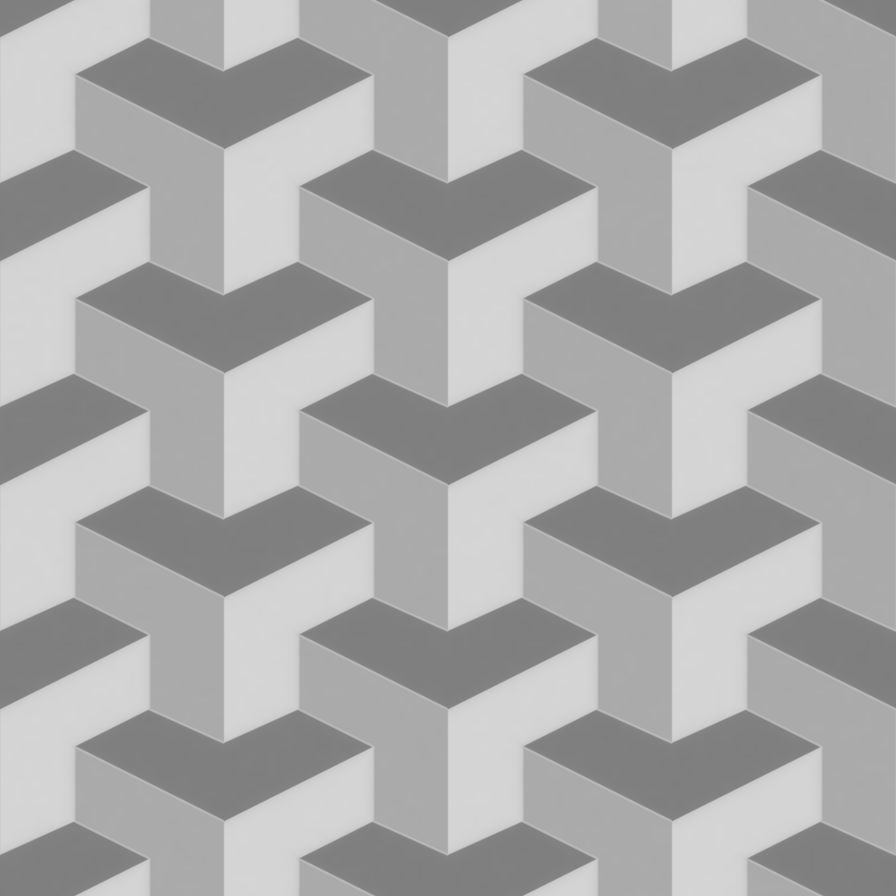
Reproduce this pattern procedurally as a Shadertoy shader.

```glsl
// Interlocking three-armed blocks in grey, staggered like an isometric weave.

const vec2  REPEATS     = vec2(2.0, 4.0);  // whole blocks across and down
const float PERIOD      = 6.0;             // lattice units per repeat
const vec2  ANCHOR      = vec2(3.0, 2.0);  // first notch, from the top left
const float NOTCH_LIFT  = 0.1;             // how far the notch sits above its plane
const float SLOPE_COS   = 0.894;           // cosine of the slanted edges
const float TOP_TONE    = 0.498;
const float LEFT_TONE   = 0.667;
const float RIGHT_TONE  = 0.832;
const float LINE_TONE   = 0.78;
const float LINE_ALPHA  = 0.7;
const float LINE_HALF   = 0.0011;          // half width, in canvas heights
const float EDGE_SOFT   = 0.0011;
const float SHADE_REACH = 0.005;           // falloff of the shading along edges
const float TOP_GLOW    = 0.02;
const float RIGHT_SHADE = 0.05;
const float GRAIN_CELLS = 96.0;
const float GRAIN_DEPTH = 0.006;

float hash(vec2 cell) {
    cell = mod(cell, GRAIN_CELLS);
    return fract(sin(dot(cell, vec2(127.1, 311.7))) * 43758.5453);
}

// Value noise that wraps at the canvas border
float grain(vec2 p) {
    vec2 i = floor(p), f = fract(p);
    f = f * f * (3.0 - 2.0 * f);
    float low  = mix(hash(i), hash(i + vec2(1, 0)), f.x);
    float high = mix(hash(i + vec2(0, 1)), hash(i + vec2(1, 1)), f.x);
    return mix(low, high, f.y);
}

// Signed distances in canvas units: x = top chevron, y = both side faces.
// q is relative to the notch, in lattice units with y pointing down.
vec2 blockDistances(vec2 q) {
    vec2 unit = 1.0 / (REPEATS * PERIOD);
    float slant = unit.y * SLOPE_COS;
    float a = abs(q.x);
    float notch = mix(-NOTCH_LIFT, -1.0, a);
    float back  = max(notch, a - 2.0);
    float ridge = 2.0 - a;
    float chevron = max(back - q.y, q.y - ridge) * slant;
    float arm = max((a - 2.0) * unit.x, (q.y - 4.0 + a) * slant);
    float leg = max((a - 1.0) * unit.x, (q.y - PERIOD - notch) * slant);
    float sides = max((ridge - q.y) * slant, min(arm, leg));
    return vec2(chevron, sides);
}

void mainImage(out vec4 fragColor, in vec2 fragCoord) {
    vec2 uv = fragCoord / iResolution.xy;
    float pixel = 1.0 / iResolution.y;
    float soft = max(EDGE_SOFT, 0.7 * pixel);
    vec2 p = vec2(uv.x, 1.0 - uv.y) * REPEATS * PERIOD - ANCHOR;

    float tone = 0.0, weight = 0.0, line = 0.0;

    // Two staggered lattices, each with the block above that reaches down
    for (int k = 0; k < 4; k++) {
        vec2 q = p - 0.5 * PERIOD * float(k % 2);
        q.x = mod(q.x + 3.0, PERIOD) - 3.0;
        q.y = mod(q.y + 1.5, PERIOD) - 1.5 + PERIOD * float(k / 2);

        vec2 d = blockDistances(q);
        vec2 cover = 1.0 - smoothstep(-soft, soft, d);
        vec2 nearEdge = exp(-abs(d) / SHADE_REACH);

        // Crease between left and right faces
        float x = q.x / (REPEATS.x * PERIOD);
        float right = smoothstep(-soft, soft, x);
        float side = mix(LEFT_TONE, RIGHT_TONE - RIGHT_SHADE * nearEdge.y, right);
        float top = TOP_TONE + TOP_GLOW * nearEdge.x;

        tone += dot(cover, vec2(top, side));
        weight += cover.x + cover.y;

        // Light rim around the left face
        float rim = 1.0 - smoothstep(LINE_HALF - soft, LINE_HALF + soft, abs(d.y));
        line = max(line, rim * (1.0 - right));
    }

    tone /= max(weight, 0.001);
    tone = mix(tone, max(tone, LINE_TONE), line * LINE_ALPHA);
    tone += GRAIN_DEPTH * (grain(uv * GRAIN_CELLS) - 0.5);
    fragColor = vec4(vec3(tone), 1.0);
}
```
